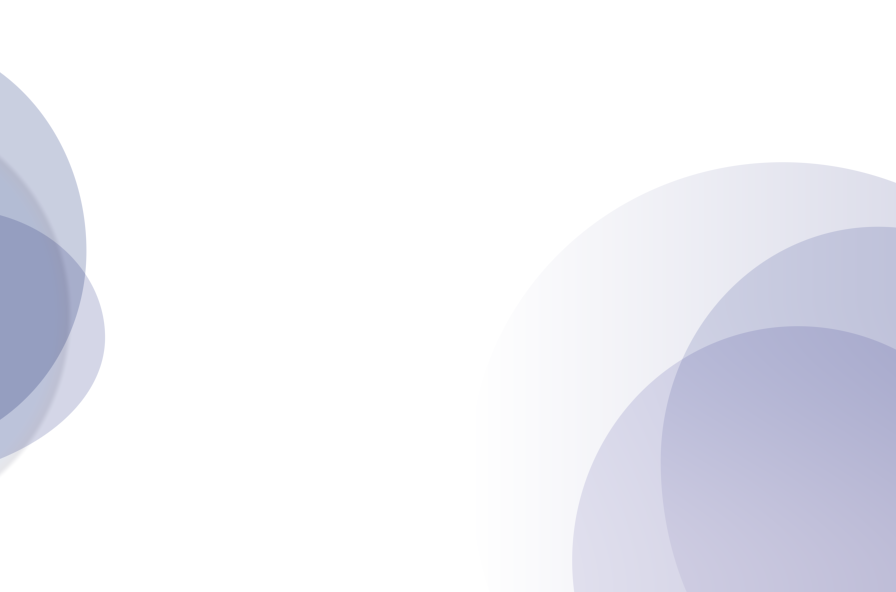
This background is drawn by a Shadertoy shader. Its source:

```glsl
#define HAZE_TINT   vec3(0.865, 0.868, 0.918)
#define ARC_TOP     vec3(0.865, 0.875, 0.930)
#define ARC_BASE    vec3(0.950, 0.945, 0.970)
#define DOME_TOP    vec3(0.880, 0.880, 0.940)
#define DOME_BASE   vec3(0.910, 0.905, 0.950)
#define LEAF_TINT   vec3(0.790, 0.810, 0.880)
#define VEIL_TINT   vec3(0.890, 0.910, 0.945)
#define VEIL_RIM    vec3(0.900, 0.900, 0.915)
#define PETAL_TINT  vec3(0.830, 0.840, 0.905)
#define VEIL_BLUR   0.006

// Signed distance to an oval given by its side tip; the upper and lower
// halves have their own radii. A negative x radius extends it rightward.
float oval(vec2 p, vec2 tip, vec2 upper, vec2 lower) {
    vec2 radii = p.y > tip.y ? upper : lower;
    vec2 q = (p - tip + vec2(radii.x, 0.0)) / radii;
    float k = length(q);
    return k * (k - 1.0) / max(length(q / radii), 1e-4);
}

// Coverage of a shape whose edge is softened over the given width
float cover(float dist, float width) {
    return 1.0 - smoothstep(-width, width, dist);
}

// Multiplies a translucent tint into the colour below
vec3 glaze(vec3 base, vec3 tint, float amount) {
    return base * mix(vec3(1.0), tint, amount);
}

void mainImage(out vec4 fragColor, in vec2 fragCoord) {
    vec2 p = fragCoord / iResolution.y;
    float aspect = iResolution.x / iResolution.y;
    float edge = 0.75 / iResolution.y;
    vec3 color = vec3(1.0);

    // Large pale disc, fading to white on its left side
    vec2 hazeTip = vec2(0.793, 0.211);
    float haze = oval(p, hazeTip, vec2(-0.529, 0.515), vec2(-0.529, 0.600));
    float fade = clamp((p.x - hazeTip.x) / (aspect - hazeTip.x), 0.0, 1.0);
    color = glaze(color, HAZE_TINT, fade * cover(haze, edge));

    // Two overlapping ovals at the right, lighter toward the base
    float arc = oval(p, vec2(1.116, 0.221), vec2(-0.367, 0.396), vec2(-0.367, 0.467));
    vec3 arcTint = mix(ARC_BASE, ARC_TOP, smoothstep(0.0, 0.50, p.y));
    color = glaze(color, arcTint, cover(arc, edge));

    float dome = oval(p, vec2(0.9665, 0.053), vec2(-0.381, 0.396), vec2(-0.381, 0.396));
    vec3 domeTint = mix(DOME_BASE, DOME_TOP, smoothstep(0.0, 0.45, p.y));
    color = glaze(color, domeTint, cover(dome, edge));

    // Three overlapping lobes at the left; the veil has a soft grey rim
    float leaf = oval(p, vec2(0.146, 0.576), vec2(0.323, 0.361), vec2(0.323, 0.341));
    color = glaze(color, LEAF_TINT, cover(leaf, edge));

    float veil = oval(p, vec2(0.118, 0.467), vec2(0.316, 0.343), vec2(0.316, 0.345));
    vec3 veilTint = mix(VEIL_TINT, VEIL_RIM, smoothstep(-0.030, 0.0, veil));
    color = glaze(color, veilTint, cover(veil, VEIL_BLUR));

    float petal = oval(p, vec2(0.1775, 0.430), vec2(0.256, 0.217), vec2(0.394, 0.2456));
    color = glaze(color, PETAL_TINT, cover(petal, edge));

    fragColor = vec4(color, 1.0);
}
```
